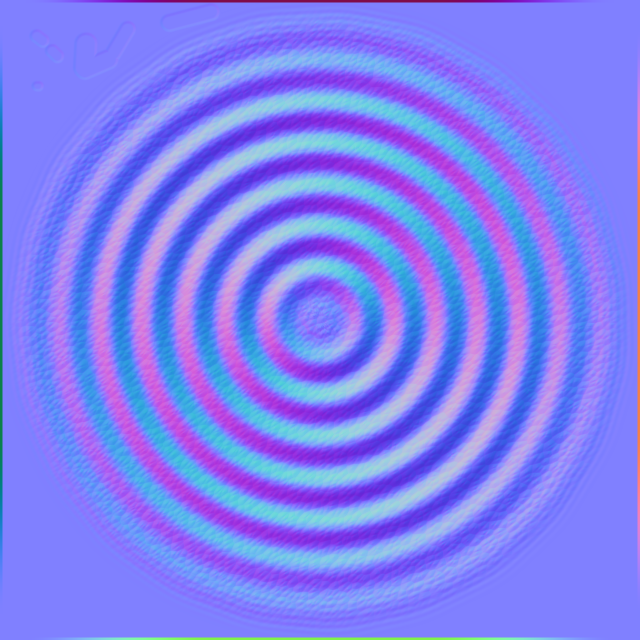
Reproduce this texture map procedurally as a three.js fragment shader.

```glsl
// Tangent-space normal map of concentric ripples on a flat plate.
// Radial wave slope plus the gradient of a fine relief (cellular grain and
// faint blobs) gives the normal; thin steep rims run along the four borders.
#define RING_PERIOD 0.0651
#define FIRST_RING 0.0833
#define WAVE_SLOPE 0.92
#define FADE_START 0.30
#define FADE_END 0.52
#define GRAIN_HEIGHT 0.0011
#define BLOB_HEIGHT 0.0004
#define TERRACE_PERIOD 0.0108
#define TERRACE_SLOPE 0.07
#define RIM_WIDTH 0.0039
#define RIM_ANGLE 2.0

varying vec2 vUv;

const float TAU = 6.2831853;

vec2 hash2(vec2 cell) {
  vec2 h = vec2(dot(cell, vec2(127.1, 311.7)), dot(cell, vec2(269.5, 183.3)));
  return fract(sin(h) * 43758.55);
}

// Distance to the nearest jittered cell point
float cellular(vec2 p) {
  vec2 base = floor(p);
  float nearest = 4.0;
  for (int y = -1; y <= 1; y++) {
    for (int x = -1; x <= 1; x++) {
      vec2 cell = base + vec2(float(x), float(y));
      vec2 offset = cell + hash2(cell) - p;
      nearest = min(nearest, dot(offset, offset));
    }
  }
  return sqrt(nearest);
}

float capsule(vec2 p, vec2 a, vec2 b, float radius) {
  vec2 axis = b - a;
  float t = clamp(dot(p - a, axis) / dot(axis, axis), 0.0, 1.0);
  return length(p - a - axis * t) - radius;
}

// Faint raised marks in the upper left corner
float blobs(vec2 p) {
  float d = capsule(p, vec2(0.058, 0.944), vec2(0.067, 0.937), 0.009);
  d = min(d, capsule(p, vec2(0.082, 0.921), vec2(0.090, 0.913), 0.009));
  d = min(d, capsule(p, vec2(0.058, 0.866), vec2(0.061, 0.866), 0.006));
  d = min(d, capsule(p, vec2(0.135, 0.932), vec2(0.133, 0.895), 0.016));
  d = min(d, capsule(p, vec2(0.133, 0.892), vec2(0.170, 0.908), 0.014));
  d = min(d, capsule(p, vec2(0.178, 0.918), vec2(0.200, 0.955), 0.011));
  d = min(d, capsule(p, vec2(0.265, 0.965), vec2(0.330, 0.982), 0.012));
  return 1.0 - smoothstep(-0.003, 0.003, d);
}

// Fine height: slanted grain inside the disc, blobs outside it
float relief(vec2 p) {
  float disc = 1.0 - smoothstep(0.43, 0.495, length(p - 0.5));
  vec2 slanted = vec2(dot(p, vec2(0.8, 0.6)) * 65.0, dot(p, vec2(-0.6, 0.8)) * 125.0);
  return GRAIN_HEIGHT * disc * cellular(slanted) + BLOB_HEIGHT * blobs(p) * (1.0 - disc);
}

vec2 reliefGradient(vec2 p) {
  vec2 e = vec2(0.0018, 0.0);
  float h = relief(p);
  return vec2(relief(p + e.xy) - h, relief(p + e.yx) - h) / e.x;
}

// Radial slope: broad ripples plus thin terraces at the hub and outer edge
float rippleSlope(float r, float angle) {
  float envelope = smoothstep(0.0, 0.09, r) * (1.0 - smoothstep(FADE_START, FADE_END, r));
  envelope *= 1.0 - smoothstep(0.47, 0.495, r);
  float wave = cos(TAU * (r - FIRST_RING) / RING_PERIOD);
  float hub = smoothstep(0.0, 0.012, r) * (1.0 - smoothstep(0.03, 0.06, r));
  float outer = smoothstep(0.39, 0.45, r) * (1.0 - smoothstep(0.475, 0.505, r));
  float wobble = 0.0012 * (sin(angle * 9.0) + sin(angle * 23.0 + 1.7));
  float terrace = sin(TAU * (r + wobble) / TERRACE_PERIOD);
  return WAVE_SLOPE * envelope * wave + TERRACE_SLOPE * (hub + outer) * terrace;
}

// Steep border normal, flat near the corners; side is -1, 0 or 1
float rimTilt(float along) {
  return RIM_ANGLE * smoothstep(0.04, 0.33, min(along, 1.0 - along));
}

float rimMask(float gap) {
  return 1.0 - smoothstep(RIM_WIDTH - 0.0007, RIM_WIDTH + 0.0007, gap);
}

void main() {
  vec2 centered = vUv - 0.5;
  float r = length(centered);
  vec2 outward = centered / max(r, 0.0001);
  float angle = atan(centered.y, centered.x + 0.00001);

  // Ripples and relief
  vec2 slope = outward * rippleSlope(r, angle) + reliefGradient(vUv);
  vec3 normal = normalize(vec3(-slope.x, slope.y, 1.0));

  // Border rims: left and right tilt outward, top and bottom tilt inward
  vec2 gap = 0.5 - abs(centered);
  float tiltX = rimTilt(vUv.y);
  float tiltY = rimTilt(vUv.x);
  vec3 sideRim = vec3(sign(centered.x) * sin(tiltX), 0.0, cos(tiltX));
  vec3 capRim = vec3(0.0, -sign(centered.y) * sin(tiltY), cos(tiltY));
  normal = mix(normal, sideRim, rimMask(gap.x));
  normal = mix(normal, capRim, rimMask(gap.y));

  gl_FragColor = vec4(normal * 0.5 + 0.5, 1.0);
}
```
